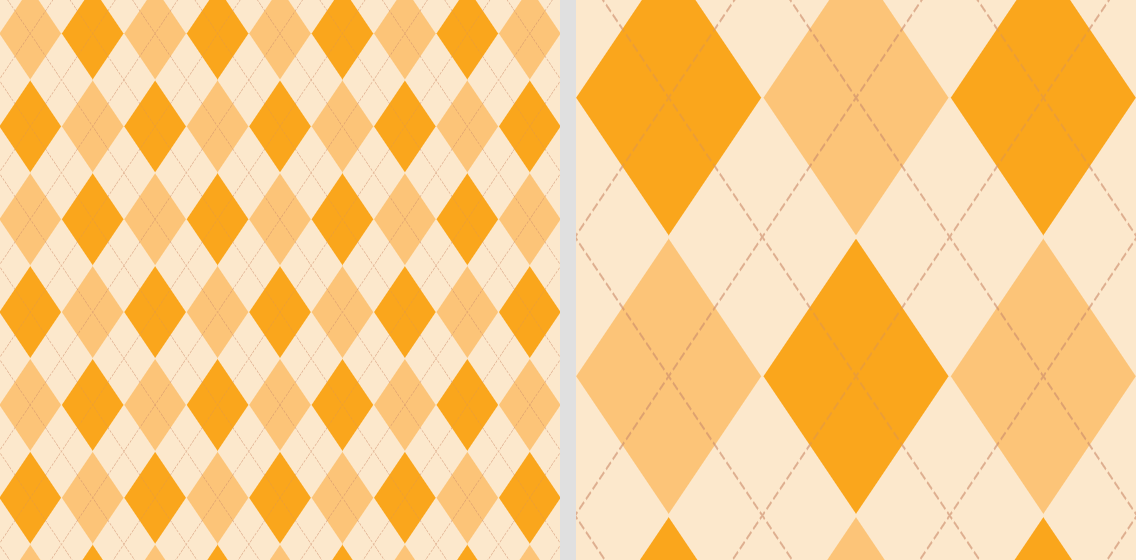
Left: the whole. Right: its middle third, enlarged.
Give the GLSL for this pattern, as a three.js fragment shader.

```glsl
varying vec2 vUv;

const vec2 PITCH = vec2(0.1115, 0.1658);   // spacing of columns and rows
const vec2 CENTER = vec2(0.5, 0.4427);     // middle of one orange diamond
const float DIAMOND_REACH = 0.494;         // half diagonal, in cells
const float THREAD_HALF_WIDTH = 0.0006;
const float DASHES_PER_CELL = 14.0;
const float DASH_FILL = 0.72;

const vec3 CREAM = vec3(0.99, 0.91, 0.80);
const vec3 PEACH = vec3(0.99, 0.77, 0.47);
const vec3 ORANGE = vec3(0.98, 0.65, 0.11);
const vec3 THREAD = vec3(0.80, 0.55, 0.42);

// Antialiased coverage of the region where dist is negative
float coverage(float dist, float pixel) {
  return clamp(0.5 - dist / pixel, 0.0, 1.0);
}

// Distance to the nearest whole number
float toNearest(float x) {
  return abs(fract(x + 0.5) - 0.5);
}

// Dashed lines at whole values of across, running in the direction of along
float dashedThread(float across, float along, float cellScale, float pixel) {
  float line = coverage(toNearest(across) * cellScale - THREAD_HALF_WIDTH, pixel);
  float dashDist = toNearest(along * DASHES_PER_CELL) - 0.5 * DASH_FILL;
  float dashScale = 0.5 * length(PITCH) / DASHES_PER_CELL;
  return line * coverage(dashDist * dashScale, pixel);
}

void main() {
  float pixel = max(fwidth(vUv.x), 0.00001);
  float cellScale = 1.0 / length(1.0 / PITCH);
  vec2 p = (vUv - CENTER) / PITCH;

  // Diamonds in alternating colours
  vec2 cell = floor(p + 0.5);
  vec2 local = abs(p - cell);
  float diamond = coverage((local.x + local.y - DIAMOND_REACH) * cellScale, pixel);
  float isPeach = mod(cell.x + cell.y, 2.0);
  vec3 color = mix(CREAM, mix(ORANGE, PEACH, isPeach), diamond);

  // Crossing threads, fainter over the orange diamonds
  float rising = p.x - p.y;
  float falling = p.x + p.y;
  float thread = max(dashedThread(rising, falling, cellScale, pixel),
                     dashedThread(falling, rising, cellScale, pixel));
  float opacity = mix(0.62, 0.32, diamond * (1.0 - isPeach));
  color = mix(color, THREAD, thread * opacity);

  gl_FragColor = vec4(color, 1.0);
}
```
